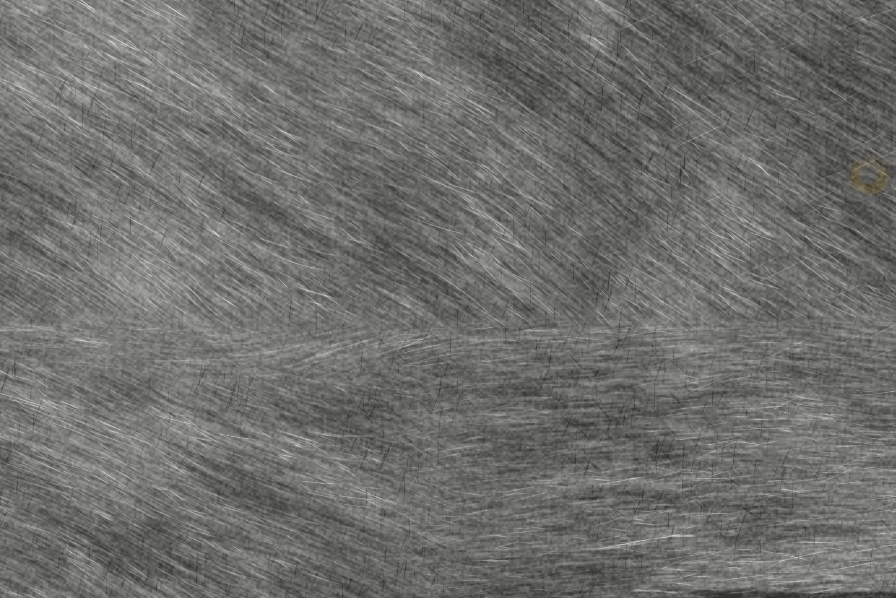
Give the GLSL for this texture, as a Shadertoy shader.

```glsl
// Worn grey metal sheet, scoured by sweeping strokes in three directions.
// Stretched noise gives the brushed grain; jittered cells of curved line
// segments give the pale scratches, dark gouges and wide scuffs.

float hash(vec2 p) {
    return fract(sin(dot(p, vec2(127.1, 311.7))) * 43758.5453);
}

float noise(vec2 p) {
    vec2 i = floor(p), f = fract(p);
    f = f * f * (3.0 - 2.0 * f);
    return mix(mix(hash(i), hash(i + vec2(1, 0)), f.x),
               mix(hash(i + vec2(0, 1)), hash(i + vec2(1, 1)), f.x), f.y);
}

float fbm(vec2 p) {
    float sum = 0.0, gain = 0.5;
    for (int k = 0; k < 4; k++) {
        sum += gain * noise(p);
        p = p * 2.03 + 11.7;
        gain *= 0.5;
    }
    return sum;
}

// Frame whose x axis runs along the given angle
vec2 turn(vec2 p, float angle) {
    float c = cos(angle), s = sin(angle);
    return vec2(c * p.x + s * p.y, c * p.y - s * p.x);
}

// One curved, tapered segment per cell, summed over the neighbours
float scratches(vec2 p, float angle, vec2 cell, float width, float seed) {
    float px = 1.0 / iResolution.y;
    vec2 q = turn(p, angle) + seed * 0.37;
    vec2 id = floor(q / cell);
    float sum = 0.0;
    for (int j = -1; j <= 1; j++) {
        for (int i = -1; i <= 1; i++) {
            vec2 c = id + vec2(i, j);
            vec2 key = c + seed * 7.31;
            float lean = hash(key + 31.7) - 0.5;
            float strength = hash(key + 57.1);
            vec2 d = q - (c + vec2(hash(key), hash(key + 17.3))) * cell;
            float reach = cell.x * mix(0.15, 0.5, hash(key + 43.9));
            d.y -= lean * cell.y / cell.x * (1.2 * d.x + 1.5 * d.x * d.x / cell.x);
            float w = width * mix(0.35, 1.0, hash(key + 71.3));
            float along = 1.0 - smoothstep(0.35, 1.0, abs(d.x) / reach);
            float across = 1.0 - smoothstep(max(w - 0.5 * px, 0.0), w + 0.5 * px, abs(d.y));
            sum += along * across * strength * strength;
        }
    }
    return sum;
}

// Brushed grain plus clumps of pale scratches, as a change of tone
float sweep(vec2 p, float angle, float seed) {
    p.y += 0.07 * noise(p * 2.5 + seed);
    vec2 q = turn(p, angle) + seed;
    float grain = 0.09 * noise(q * vec2(8, 85)) + 0.1 * noise(q * vec2(17, 170))
                + 0.14 * noise(q * vec2(40, 290)) - 0.165;
    float clump = smoothstep(0.25, 0.75, 0.6 * noise(q * vec2(3.5, 13))
                                       + 0.4 * noise(q * vec2(6, 38)));
    float fine = 0.0;
    for (int k = 0; k < 5; k++) {
        float n = float(k);
        float fan = 0.13 * (mod(n * 2.0, 5.0) - 2.0) * 0.7;
        fine += scratches(p, angle + fan, vec2(0.06 + 0.022 * n, 0.009 + 0.0015 * n),
                          0.0011, seed + n * 1.7);
    }
    float bold = scratches(p, angle + 0.06, vec2(0.17, 0.05), 0.0018, seed + 9.0);
    float scuff = scratches(p, angle + 0.1, vec2(0.15, 0.12), 0.013, seed + 10.0);
    scuff *= smoothstep(0.3, 0.7, noise(q * vec2(12, 150)));
    return grain + 0.07 * (clump - 0.5)
         + fine * mix(0.07, 0.21, clump) + 0.2 * bold + 0.15 * scuff;
}

void mainImage(out vec4 fragColor, in vec2 fragCoord) {
    vec2 p = fragCoord / iResolution.y;
    float wide = iResolution.x / iResolution.y;

    // Zones: diagonal above, shallow diagonal lower left, level lower right
    float wobble = 0.12 * (fbm(p * 5.0) - 0.47);
    float lower = 1.0 - smoothstep(0.44, 0.49, p.y + 0.3 * wobble);
    float band = lower * smoothstep(0.33, 0.43, p.y + wobble);
    float level = max(smoothstep(0.45, 1.0, p.x + wobble), 0.75 * band);
    float tone = 0.415;
    tone += (1.0 - lower) * sweep(p, -0.56, 1.0);
    tone += lower * (1.0 - level) * sweep(p, -0.4, 14.0);
    tone += lower * level * sweep(p, 0.05, 27.0);

    // Broad wear and mottling
    tone += 0.045 * (1.0 - smoothstep(0.1, 0.9, p.x));
    tone -= 0.035 * (1.0 - lower) * smoothstep(0.6, 1.2, p.x);
    tone += 0.045 * lower * smoothstep(0.9, 1.3, p.x) + 0.035 * band;
    tone -= 0.045 * exp(-14.0 * dot(p - vec2(0.72, 0.24), p - vec2(0.72, 0.24)));
    tone += 0.16 * (fbm(p * 7.0 + 4.0) - 0.47);
    tone += 0.13 * (noise(p * 230.0) - 0.5);

    // Stray crossing scratches, then many faint steep gouges
    float right = smoothstep(0.7, 1.2, p.x);
    tone += 0.13 * right * scratches(p, 0.42, vec2(0.17, 0.018), 0.0011, 41.0);
    float patchy = smoothstep(0.35, 0.75, noise(p * 6.0 + 9.0));
    float gouges = scratches(p, 1.5, vec2(0.07, 0.01), 0.0011, 44.0)
                 + scratches(p, 1.2, vec2(0.08, 0.012), 0.0012, 47.0)
                 + scratches(p, -0.75, vec2(0.06, 0.012), 0.0011, 50.0);
    tone -= gouges * mix(0.05, 0.13, patchy);

    // Dark stains at lower left and a worn edge at lower right
    vec2 stain = (p - vec2(0.17, 0.1)) * vec2(9, 17);
    tone -= 0.15 * exp(-dot(stain, stain)) * smoothstep(0.3, 0.6, fbm(p * 22.0));
    tone -= 0.22 * smoothstep(wide - 0.36, wide - 0.3, p.x)
          * (1.0 - smoothstep(0.006, 0.014, p.y + 0.1 * wobble));

    vec3 color = clamp(tone, 0.2, 0.82) * vec3(1.0, 0.998, 0.977);

    // Faint rust ring
    float ring = abs(length(p - vec2(wide - 0.045, 0.707)) - 0.024);
    float rust = (1.0 - smoothstep(0.003, 0.014, ring)) * fbm(p * 30.0);
    color = mix(color, color * vec3(1.12, 0.96, 0.6), rust);
    fragColor = vec4(color, 1.0);
}
```
